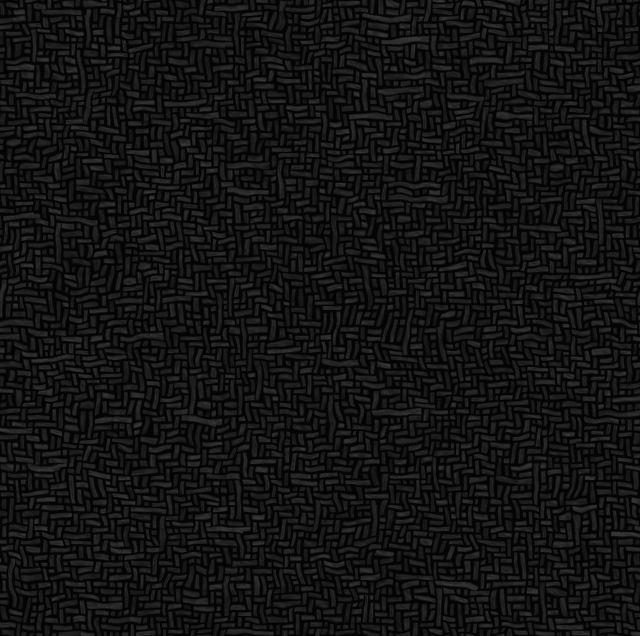
A Shadertoy shader for this texture:

```glsl
// Black woven cloth: a broken twill of short weft and warp floats.
// Each grid cell finds the float it belongs to, and the float is shaded as a
// rounded, slightly tilted bundle of fibres with dark gaps around it.

#define THREADS vec2(90.0, 93.0)  // warp and weft threads per canvas width
#define BREAKS 0.16               // share of crossings that break the twill
#define WOBBLE 0.55               // thread wander, in cells
#define TILT 0.13                 // largest slope of a float
#define SOFTNESS 0.30             // width of the rounded flank, in cells
#define GAP_SHADE 0.014
#define YARN_SHADE 0.142
#define FIBRE_CONTRAST 0.62
#define YARN_VARIATION 0.42

float hash(vec2 p) {
    vec3 q = fract(p.xyx * vec3(0.1031, 0.1030, 0.0973));
    q += dot(q, q.yzx + 33.33);
    return fract((q.x + q.y) * q.z);
}

float noise(vec2 p) {
    vec2 cell = floor(p), f = fract(p);
    f = f * f * (3.0 - 2.0 * f);
    return mix(mix(hash(cell), hash(cell + vec2(1, 0)), f.x),
               mix(hash(cell + vec2(0, 1)), hash(cell + vec2(1, 1)), f.x), f.y);
}

// True where the horizontal weft lies on top of the warp.
bool weftOnTop(vec2 cell) {
    bool twill = mod(cell.x + cell.y, 4.0) < 2.0;
    bool broken = hash(cell + 17.0) < BREAKS;
    return twill != broken;
}

// Number of further cells the float covers in one direction.
float runLength(vec2 cell, vec2 direction, bool weft) {
    float run = 0.0;
    for (int i = 1; i <= 3; i++) {
        if (weftOnTop(cell + direction * float(i)) != weft) break;
        run += 1.0;
    }
    return run;
}

float roundedBox(vec2 p, vec2 halfSize, float radius) {
    vec2 q = abs(p) - halfSize + radius;
    return length(max(q, 0.0)) + min(max(q.x, q.y), 0.0) - radius;
}

// Brightness of the float that passes over the given cell.
float floatShade(vec2 p, vec2 cell) {
    bool weft = weftOnTop(cell);
    vec2 axis = weft ? vec2(1, 0) : vec2(0, 1);
    float ahead = runLength(cell, axis, weft);
    float behind = runLength(cell, -axis, weft);
    vec2 start = cell - axis * behind;
    vec2 centre = cell + 0.5 + axis * 0.5 * (ahead - behind);

    // Local frame: x runs along the yarn, y across it.
    vec2 local = p - centre;
    if (!weft) local = local.yx;
    float seed = hash(start + 71.3);
    local.y += local.x * TILT * (2.0 * hash(start + 5.7) - 1.0);

    // Rounded body; weft yarns are a little plumper than warp yarns.
    float halfLength = 0.5 * (1.0 + ahead + behind) + (weft ? 0.04 : -0.02);
    float halfWidth = (weft ? 0.46 : 0.41) + 0.08 * (seed - 0.5);
    float d = roundedBox(local, vec2(halfLength, halfWidth), 0.32);
    float body = smoothstep(0.0, SOFTNESS, -d);

    // Fibres run along the yarn with a slight twist.
    vec2 fibreAt = vec2(local.x * 1.3, (local.y + local.x * 0.12) * 4.2);
    float fibres = noise(fibreAt + seed * 57.0 + 40.0) - 0.5;
    float tone = 1.0 + FIBRE_CONTRAST * fibres;
    tone *= 1.0 + YARN_VARIATION * (hash(start + 29.1) - 0.5);
    if (!weft) tone *= 0.94 - 0.2 * exp(-60.0 * local.y * local.y);
    return body * tone;
}

void mainImage(out vec4 fragColor, in vec2 fragCoord) {
    vec2 uv = fragCoord / iResolution.x;

    // Let the threads wander so the grid is never quite straight.
    vec2 p = uv * THREADS + 20.0;
    vec2 broad = vec2(noise(p * 0.16), noise(p * 0.16 + 91.0)) - 0.5;
    vec2 fine = vec2(noise(p * 0.55 + 37.0), noise(p * 0.55 + 63.0)) - 0.5;
    p += WOBBLE * (2.0 * broad + fine);

    // Neighbouring floats may bulge over the edge of this cell.
    vec2 cell = floor(p);
    float yarn = 0.0;
    for (int y = -1; y <= 1; y++)
        for (int x = -1; x <= 1; x++)
            yarn = max(yarn, floatShade(p, cell + vec2(x, y)));

    // Faint fuzz and slow changes of tone over the cloth.
    float fuzz = 0.9 + 0.2 * noise(uv * 330.0);
    float drift = 0.93 + 0.14 * noise(uv * 7.0);
    float shade = GAP_SHADE + (YARN_SHADE - GAP_SHADE) * yarn * fuzz * drift;
    fragColor = vec4(vec3(shade), 1.0);
}
```
